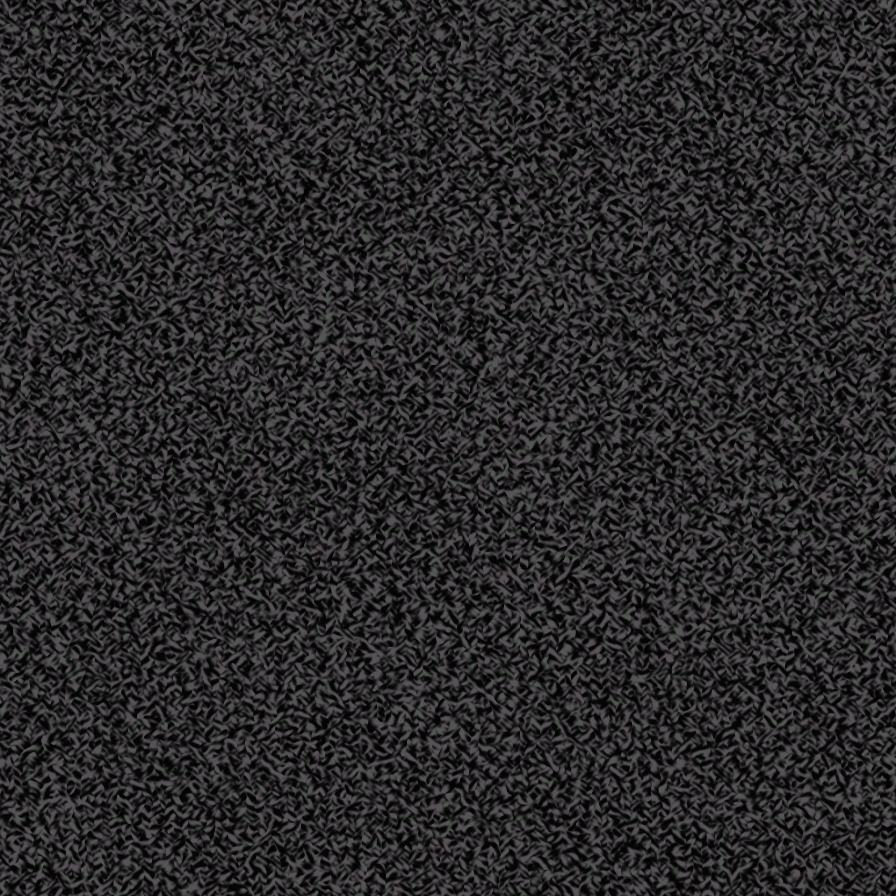
Reproduce this texture procedurally as a Shadertoy shader.

```glsl
// Draws a fine charcoal knit of short, interlocking diagonal yarn strokes.

// Integer hash giving a random unit gradient for a lattice point
vec2 latticeGradient(vec2 cell) {
    uvec2 q = uvec2(ivec2(cell)) * uvec2(1597u, 3571u);
    uint h = (q.x ^ (q.y << 7)) * 668265u + q.y;
    h = (h ^ (h >> 15)) * 739391u;
    h = (h ^ (h >> 13)) * 974711u;
    h ^= h >> 16;
    float angle = 6.28318 * float(h & 65535u) / 65536.0;
    return vec2(cos(angle), sin(angle));
}

float gradientNoise(vec2 p) {
    vec2 cell = floor(p);
    vec2 f = p - cell;
    vec2 fade = f * f * f * (f * (f * 6.0 - 15.0) + 10.0);
    float a = dot(latticeGradient(cell), f);
    float b = dot(latticeGradient(cell + vec2(1, 0)), f - vec2(1, 0));
    float c = dot(latticeGradient(cell + vec2(0, 1)), f - vec2(0, 1));
    float d = dot(latticeGradient(cell + vec2(1, 1)), f - vec2(1, 1));
    return mix(mix(a, b, fade.x), mix(c, d, fade.x), fade.y);
}

// Noise stretched along one direction, so it breaks into short strokes
float yarnStrokes(vec2 p, float angle) {
    vec2 along = vec2(cos(angle), sin(angle));
    vec2 across = vec2(-along.y, along.x);
    return gradientNoise(vec2(dot(p, along) * 95.0, dot(p, across) * 205.0));
}

void mainImage(out vec4 fragColor, in vec2 fragCoord) {
    vec2 uv = fragCoord / iResolution.y;

    // Slight waviness keeps the knit columns from looking ruled
    vec2 p = uv + 0.002 * vec2(gradientNoise(uv * 22.0 + 7.0),
                              gradientNoise(uv * 22.0 + 51.0));

    // Rising and falling strokes swap in small patches along the columns
    float rising = yarnStrokes(p + 3.0, 0.68);
    float falling = yarnStrokes(p + 9.0, -0.68);
    float column = sin(p.x * 6.28318 * 62.0);
    float patches = gradientNoise(p * vec2(88.0, 70.0) + 19.0) + 0.13 * column;
    float yarn = mix(rising, falling, smoothstep(-0.1, 0.1, patches));

    // Column grooves and broad, faint wear
    yarn += 0.025 * sin(p.x * 6.28318 * 62.0 + 1.6);
    yarn += 0.05 * gradientNoise(uv * 6.0 + 31.0)
          + 0.07 * gradientNoise(uv * vec2(38.0, 24.0) + 83.0);

    // Black gaps up to grey yarn crests
    float light = pow(smoothstep(-0.39, 0.39, yarn), 1.2);
    float grey = mix(0.018, 0.335, light);

    // Mostly mauve-grey fibres with some greenish ones
    float fibre = gradientNoise(uv * 75.0 + 117.0);
    vec3 tint = mix(vec3(1.02, 0.965, 1.02), vec3(0.975, 1.025, 0.975),
                    smoothstep(0.05, 0.3, fibre));
    fragColor = vec4(grey * tint, 1.0);
}
```
